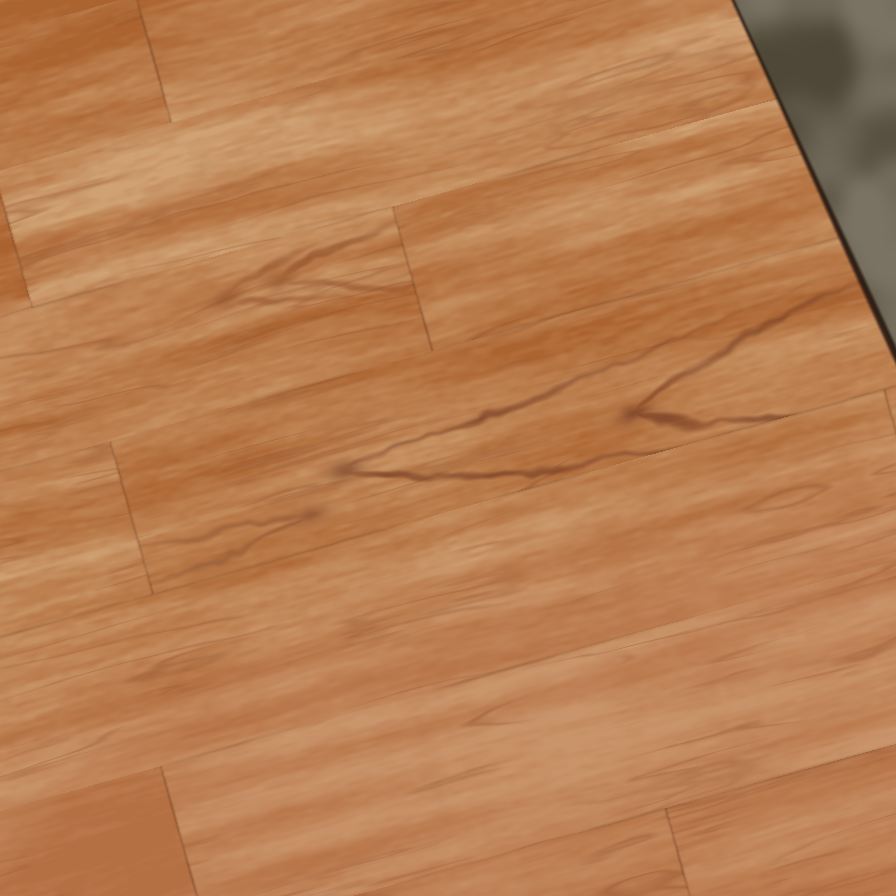
Reproduce this texture procedurally as a WebGL 1 fragment shader.

```glsl
precision highp float;
uniform vec2 u_resolution;

const vec3 WOOD_DARK = vec3(0.67, 0.39, 0.19);
const vec3 WOOD_BASE = vec3(0.74, 0.50, 0.31);
const vec3 WOOD_LIGHT = vec3(0.81, 0.63, 0.45);
const vec3 WOOD_PINK = vec3(0.76, 0.51, 0.37);
const vec3 VEIN = vec3(0.55, 0.29, 0.15);
const vec3 KNOT = vec3(0.43, 0.21, 0.12);
const vec3 SEAM = vec3(0.36, 0.19, 0.09);
const vec3 RIM = vec3(0.15, 0.09, 0.06);
const vec3 GREY_DARK = vec3(0.31, 0.28, 0.22);
const vec3 GREY_LIGHT = vec3(0.48, 0.45, 0.39);
const float SLANT = 0.28;

float hash(vec2 p) {
  return fract(sin(dot(p, vec2(127.1, 311.7))) * 43758.5453);
}

float noise(vec2 p) {
  vec2 i = floor(p), f = fract(p);
  f = f * f * (3.0 - 2.0 * f);
  return mix(mix(hash(i), hash(i + vec2(1.0, 0.0)), f.x),
             mix(hash(i + vec2(0.0, 1.0)), hash(i + vec2(1.0, 1.0)), f.x), f.y);
}

float fbm(vec2 p) {
  float sum = 0.0, amp = 0.53;
  for (int i = 0; i < 4; i++) {
    sum += amp * noise(p);
    p = p * 2.03 + 17.3;
    amp *= 0.5;
  }
  return sum;
}

// Rows widen toward the viewer: inverts edge(r) = 0.19 + 0.158 r + 0.0052 r^2
float rowCoord(float v) {
  return (sqrt(0.02496 + 0.0208 * (v - 0.19)) - 0.158) / 0.0104;
}

// Position of the butt joint along each row
float jointAt(float row) {
  if (mod(row, 2.0) < 0.5) return -0.06 + 0.045 * step(1.5, row) * step(row, 2.5);
  return row < 0.0 ? 0.153 : row < 2.0 ? 0.373 : row < 4.0 ? 0.865 : 0.49;
}

float line(float dist, float halfWidth, float soft) {
  return 1.0 - smoothstep(halfWidth - soft, halfWidth + soft, abs(dist));
}

// Pointed cathedral figure opening along +x, uneven arms, darkest at its tip
float cathedral(vec2 p, vec2 tip, float spread, float drift, float reach) {
  float s = max(p.x - tip.x, 0.0);
  float centre = tip.y + drift * smoothstep(0.0, 0.15, s);
  float gap = abs(p.y - centre) - spread * pow(s + 0.0001, 0.65);
  float fade = 1.0 - smoothstep(0.25 * reach, reach, s);
  float wear = noise(p * vec2(16.0, 24.0) + tip * 40.0);
  float width = mix(0.001, 0.0055, fade * (0.35 + 0.65 * wear));
  float arms = line(gap, width, 0.0035) * mix(0.25, 0.9, fade) * (0.55 + 0.45 * wear);
  arms *= smoothstep(-0.015, 0.005, p.x - tip.x) * step(s, reach * 1.3);
  vec2 q = (p - tip) / vec2(0.021, 0.010);
  return max(arms, 0.8 * exp(-dot(q, q)));
}

vec3 woodTone(float t) {
  vec3 low = mix(WOOD_DARK, WOOD_BASE, clamp(2.0 * t, 0.0, 1.0));
  return mix(low, WOOD_LIGHT, clamp(2.0 * t - 1.0, 0.0, 1.0));
}

vec3 planks(vec2 p, float soft) {
  float r = rowCoord(p.y);
  float row = floor(r);
  float joint = jointAt(row);
  float side = step(joint, p.x);
  float seed = row * 2.0 + side;
  vec2 q = p + vec2(0.0, 0.02 * (noise(p * vec2(4.0, 7.0) + seed) - 0.5));

  // Broad bands, fine pores and tone of each plank
  float bands = fbm(q * vec2(2.8, 34.0) + seed * 7.3);
  float pores = noise(q * vec2(34.0, 230.0) + seed * 3.1);
  float flecks = noise(p * vec2(95.0, 190.0) + seed);
  float blotch = noise(p * vec2(5.0, 11.0) + seed * 5.7);
  float tone = 0.5 + cos(row * 1.5708) * mix(-0.22, 0.14, side);
  tone -= 0.22 * (1.0 - smoothstep(-0.2, 0.0, r));
  tone += 1.15 * (bands - 0.5) + 0.34 * (blotch - 0.5);
  tone += 0.24 * (pores - 0.5) + 0.14 * (flecks - 0.5);
  vec3 col = woodTone(tone);
  col = mix(col, WOOD_PINK, 0.4 * smoothstep(0.68, 0.95, p.y));

  // Short broken growth streaks, then a few longer veins
  float streak = line(fbm(q * vec2(2.6, 36.0) + seed * 4.7) - 0.5, 0.02, 0.035);
  streak *= smoothstep(0.4, 0.8, noise(p * vec2(9.0, 26.0) + seed * 2.3));
  float vein = line(fbm(q * vec2(1.8, 14.0) + seed * 11.9) - 0.5, 0.008, 0.016);
  vein *= smoothstep(0.4, 0.8, noise(p * vec2(7.0, 20.0) + seed));
  col = mix(col, VEIN, max(0.42 * streak, 0.5 * vein) * (0.6 + 0.4 * pores));

  // Cathedral grain, ragged at the edges
  vec2 k = p + vec2(0.0, 0.012 * (noise(p * vec2(22.0, 30.0)) - 0.5));
  k.y += 0.004 * (noise(p * vec2(70.0, 60.0)) - 0.5);
  float inThird = step(1.5, row) * step(row, 2.5) * side;
  float inSecond = step(0.5, row) * step(row, 1.5) * (1.0 - side);
  float figure = cathedral(k, vec2(0.238, 0.631), 0.11, 0.02, 0.6);
  figure = max(figure, cathedral(k, vec2(0.58, 0.661), 0.17, 0.0, 0.45));
  figure = max(figure, 0.7 * cathedral(k * vec2(-1.0, 1.0), vec2(-0.185, 0.668), 0.06, 0.01, 0.25));
  figure *= inThird;
  float flame = cathedral(k, vec2(0.225, 0.40), 0.12, 0.01, 0.25);
  flame = inSecond * max(flame, cathedral(k, vec2(0.16, 0.405), 0.13, 0.0, 0.16));
  col = mix(col, VEIN, 0.7 * flame);
  col = mix(col, KNOT, figure * (0.6 + 0.35 * pores));

  // Faint, worn long seams and butt joints
  float f = fract(r);
  float edge = min(f, 1.0 - f) * (0.158 + 0.0104 * r);
  float wornLong = smoothstep(0.3, 0.8, noise(vec2(p.x * 9.0, floor(r + 0.5) * 5.3)));
  float wornJoint = 0.4 + 0.6 * noise(vec2(p.y * 28.0, row * 3.7));
  col = mix(col, SEAM, 0.32 * wornLong * line(edge, 0.001, 0.002 + soft));
  col = mix(col, SEAM, 0.5 * wornJoint * line(p.x - joint, 0.001, 0.0016 + soft));
  return col;
}

void main() {
  vec2 uv = gl_FragCoord.xy / u_resolution;
  float soft = 0.7 / min(u_resolution.x, u_resolution.y);
  float depth = 1.0 - uv.y;
  vec2 p = vec2(uv.x - SLANT * depth, depth + SLANT * uv.x);
  vec3 col = planks(p, soft);

  // Blurred grey ground beyond the dark rim of the floor
  float rim = (uv.x - 0.818 - 0.459 * depth) * 0.909;
  float cloud = smoothstep(0.2, 0.8, noise(uv * 13.0 + 2.0) * 0.7 + noise(uv * 27.0) * 0.3);
  vec3 ground = mix(GREY_DARK, GREY_LIGHT, cloud);
  col = mix(col, ground, smoothstep(-soft, soft, rim));
  float rimWidth = mix(0.0015, 0.004, smoothstep(0.0, 0.4, depth));
  col = mix(col, RIM, 0.9 * line(rim, rimWidth, 0.002 + soft));
  gl_FragColor = vec4(col, 1.0);
}
```
